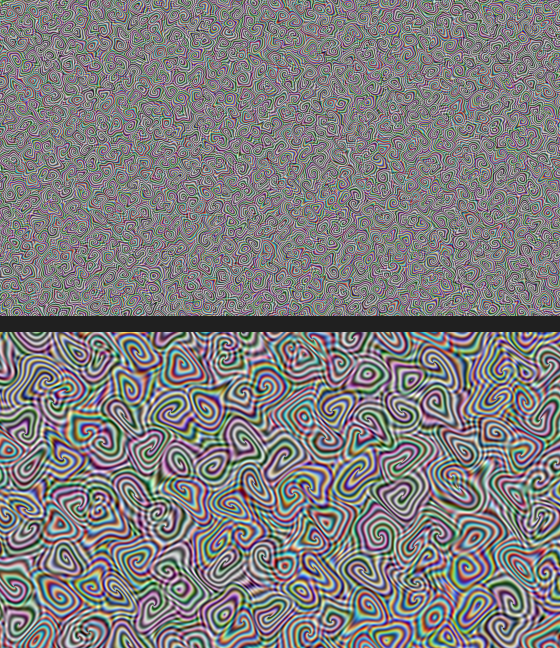
Top, the full canvas; bottom, a detail of the centre.
This texture is drawn by a WebGL 2 fragment shader. Its source:

```glsl
#version 300 es
precision highp float;
// Dense field of small eddies combed with very fine lines and sparse coloured arcs.

#define CELLS 25.0        // eddies per canvas height
#define JITTER 0.95       // scatter of the eddy centres
#define FALLOFF 6.0       // how tightly each eddy holds its area
#define RINGS 5.9         // fine lines per cell width
#define FRINGE 1.2        // phase shift between channels of the fine lines
#define LINE_CONTRAST 0.29
#define ARC_TURNS 1.5     // coloured arcs per cell width
#define ARC_SHARPNESS 2.5
#define ARC_CONTRAST 0.2
#define WARP 0.13         // bending of the eddies, in cells
#define MEAN_COLOUR vec3(0.507, 0.499, 0.505)

uniform vec2 u_resolution;
out vec4 fragColour;

const float TAU = 6.28319;
const int SAMPLES = 3;

vec3 hash3(vec2 cell) {
    vec3 q = fract(cell.xyx * vec3(0.1031, 0.1030, 0.0973));
    q += dot(q, q.yxz + 33.33);
    return fract((q.xxy + q.yzz) * q.zyx);
}

// Layered sines turn round eddies into uneven ones.
vec2 bend(vec2 p) {
    p += WARP * sin(p.yx * vec2(3.1, 3.7) + vec2(0.4, 2.1));
    return p + 0.6 * WARP * sin(p.yx * vec2(6.7, 5.9) + p * 1.3);
}

// Blend the waves of the nearest eddies.
vec3 eddies(vec2 p) {
    vec2 home = floor(p);
    vec3 lines = vec3(0.0), arcs = vec3(0.0);
    float energy = 0.0;
    for (int y = -1; y <= 1; y++) {
        for (int x = -1; x <= 1; x++) {
            vec2 cell = home + vec2(x, y);
            vec3 place = hash3(cell + 17.0);
            vec3 style = hash3(cell + 91.0);
            vec2 d = p - cell - 0.5 - JITTER * (place.xy - 0.5);
            float r = length(d);
            float angle = atan(d.y, d.x + 1e-5);
            float spin = place.z < 0.5 ? -1.0 : 1.0;
            float arms = spin * floor(style.x * 4.0);
            float weight = exp(-FALLOFF * r * r);

            // Fine lines: the channels run slightly out of step.
            float pitch = RINGS * (0.85 + 0.3 * place.x);
            float phase = TAU * (pitch * r + style.y) + arms * angle;
            vec3 fringe = FRINGE * vec3(2.0 * style.z - 1.0, style.x - 0.5, 1.0 - 2.0 * style.z);
            lines += weight * cos(phase + fringe);

            // Narrow arcs: dark, with green and magenta flanks.
            float sweep = TAU * (ARC_TURNS * r + style.z) + spin * angle;
            vec3 hue = vec3(0.0, 1.5, 0.3) + 1.5 * (style - 0.5);
            vec3 arc = exp(ARC_SHARPNESS * (cos(sweep + hue) - 1.0));
            arcs += weight * (0.27 - arc);
            energy += weight * weight;
        }
    }
    float gain = inversesqrt(energy + 1e-6);
    return MEAN_COLOUR + gain * (LINE_CONTRAST * lines + ARC_CONTRAST * arcs);
}

void main() {
    // A grid of samples covers each pixel evenly.
    vec3 colour = vec3(0.0);
    float count = float(SAMPLES);
    for (int j = 0; j < SAMPLES; j++) {
        for (int i = 0; i < SAMPLES; i++) {
            vec2 offset = (vec2(i, j) + 0.5) / count - 0.5;
            vec2 p = (gl_FragCoord.xy + offset) / u_resolution.y * CELLS;
            colour += clamp(eddies(bend(p)), 0.0, 1.0);
        }
    }
    fragColour = vec4(colour / (count * count), 1.0);
}
```
